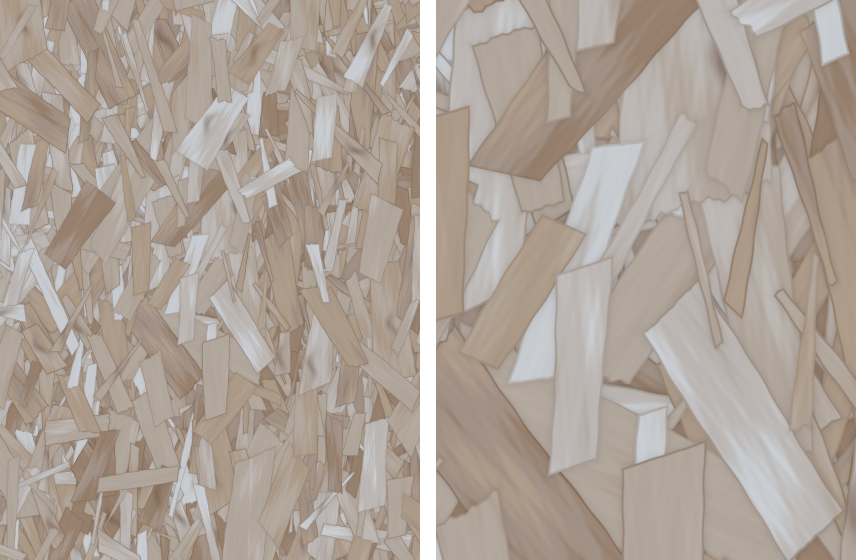
Left: the whole. Right: its middle third, enlarged.
A Shadertoy shader for this texture:

```glsl
// Oriented strand board: pale wood flakes pressed flat in many overlapping layers.
// Each layer scatters one straight, tapered flake per grid cell; every flake gets
// its own tone, fine layered-sine grain, occasional stain and a thin brown rim.

const int   LAYERS      = 14;
const float CELL_MIN    = 0.060;   // grid size of the layers, in canvas heights
const float CELL_MAX    = 0.138;
const float ANGLE_RANGE = 0.80;    // spread around vertical, in radians
const float STRAY_SHARE = 0.13;    // flakes lying in any direction
const float RIM_WIDTH   = 0.0009;
const float RIM_DEPTH   = 0.36;
const float SHADOW_SIZE = 0.0016;
const float SHADOW_DEPTH = 0.07;
const float GRAIN_DEPTH = 0.011;
const float STAIN_SHARE = 0.13;

const vec3 UMBER  = vec3(0.595, 0.505, 0.43);
const vec3 TAUPE  = vec3(0.63, 0.565, 0.52);
const vec3 TAN    = vec3(0.675, 0.605, 0.535);
const vec3 BEIGE  = vec3(0.695, 0.652, 0.612);
const vec3 PALE   = vec3(0.735, 0.715, 0.702);
const vec3 SILVER = vec3(0.78, 0.795, 0.812);
const vec3 RIM    = vec3(0.44, 0.33, 0.25);
const vec3 STAIN  = vec3(0.40, 0.30, 0.24);

vec3 hash3(vec3 p) {
    p = fract(p * vec3(0.1031, 0.1030, 0.0973));
    p += dot(p, p.yxz + 33.33);
    return fract((p.xxy + p.yxx) * p.zyx);
}

// Wood tones from dark to light, spaced by their share of the board
vec3 woodTone(float t) {
    vec3 c = mix(UMBER, TAUPE, smoothstep(0.03, 0.11, t));
    c = mix(c, TAN,    smoothstep(0.13, 0.23, t));
    c = mix(c, BEIGE,  smoothstep(0.34, 0.48, t));
    c = mix(c, PALE,   smoothstep(0.66, 0.80, t));
    return mix(c, SILVER, smoothstep(0.84, 0.96, t));
}

// Nearly straight fibres running along y, broken up along their length
float grain(vec2 q, float seed) {
    float sum = 0.0, amp = 0.5, freq = 210.0;
    q.x += 0.03 * (seed - 0.5) * q.y + 0.001 * sin(q.y * 21.0 + seed * 9.0);
    for (int i = 0; i < 4; i++) {
        float phase = seed * 40.0 + float(i) * 2.1;
        sum += amp * sin(q.x * freq + phase) * sin(q.y * freq * 0.13 + phase * 1.7 + q.x * 90.0);
        freq *= 1.75;
        amp *= 0.88;
    }
    return sum;
}

// Signed distance to a slanted, tapered flake; narrow ones run to a point
float flake(vec2 q, vec2 halfSize, vec3 h) {
    float taper = mix(1.5, 0.45, smoothstep(0.1, 0.25, halfSize.x / halfSize.y));
    float side = halfSize.x * (1.0 + (h.x - 0.5) * taper * q.y / halfSize.y);
    side += 0.0007 * sin(q.y * 47.0 + h.y * 30.0) + 0.0003 * sin(q.y * 210.0 + h.z * 50.0);
    float ragged = sin(q.x * 130.0 + h.x * 40.0) + 0.6 * sin(q.x * 430.0 + h.z * 60.0)
                 + 0.4 * sin(q.x * 900.0 + h.y * 60.0);
    float end = abs(q.y + (h.z - 0.5) * 1.3 * q.x) - halfSize.y
              + 0.0022 * ragged * h.y * h.y;
    return max(abs(q.x) - side, end * 0.85);
}

// Surface colour inside one flake
vec3 flakeColour(vec2 q, vec2 halfSize, float tone, vec3 h) {
    float fibres = grain(q, h.x);
    float mottle = sin(q.x * 70.0 + h.y * 20.0 + 1.5 * sin(q.y * 19.0 + h.z * 30.0))
                 * sin(q.y * 27.0 + h.x * 17.0 + q.x * 25.0);
    vec3 c = woodTone(tone + 0.10 * mottle + 0.05 * fibres);
    c += fibres * GRAIN_DEPTH + 0.007 * mottle;

    // Soft knot or smear, stretched along the fibres
    vec2 s = (q - (h.yz - 0.5) * halfSize) / vec2(0.007, 0.021);
    s.x += 0.7 * sin(s.y * 2.3 + h.x * 9.0);
    float smear = exp(-dot(s, s)) * (0.75 + 0.3 * fibres);
    return mix(c, STAIN, step(h.x, STAIN_SHARE) * 0.6 * smear);
}

void mainImage(out vec4 fragColor, in vec2 fragCoord) {
    vec2 p = fragCoord / iResolution.y;
    float soft = 0.5 / iResolution.y + 0.0002;
    float light = 0.26 * (0.375 - p.x) + 0.12 * (p.y - 0.5);
    vec3 col = TAUPE;

    for (int k = 0; k < LAYERS; k++) {
        float layer = float(k);
        float height = layer / float(LAYERS - 1);
        float cell = mix(CELL_MIN, CELL_MAX, fract(layer * 0.618 + 0.3));
        vec2 g = p / cell + layer * vec2(17.37, 9.73) + 40.0;
        vec2 id = floor(g);

        for (int n = 0; n < 9; n++) {
            vec2 c = id + vec2(n % 3, n / 3) - 1.0;
            vec3 place = hash3(vec3(c, layer * 7.0 + 1.0));
            if (place.z > mix(0.95, 0.42, height)) continue;
            vec3 look = hash3(vec3(c, layer * 7.0 + 3.0));
            vec3 form = hash3(vec3(c, layer * 7.0 + 5.0));
            vec3 turn = hash3(vec3(c, layer * 7.0 + 6.0));

            // Local frame: y runs along the flake
            float angle = (turn.x + turn.y - 1.0) * ANGLE_RANGE;
            if (turn.z < STRAY_SHARE) angle = (turn.x - 0.5) * 3.14;
            vec2 q = (g - c - 0.1 - 0.8 * place.xy) * cell;
            float ca = cos(angle), sa = sin(angle);
            q = vec2(ca * q.x + sa * q.y, ca * q.y - sa * q.x);

            float len = cell * mix(0.5, 0.93, look.x);
            vec2 halfSize = vec2(len * mix(0.06, 0.40, pow(look.y, 1.2)), len);
            float d = flake(q, halfSize, form);
            if (d > 4.0 * SHADOW_SIZE) continue;

            col *= 1.0 - SHADOW_DEPTH * exp(-max(d, 0.0) / SHADOW_SIZE);
            if (d < soft) {
                // Wide flakes lean to tan, thin slivers to silver
                float tone = look.z + light + 0.16 * (0.5 - look.y);
                vec3 wood = flakeColour(q, halfSize, tone, form);
                float rim = 1.0 - smoothstep(0.0, RIM_WIDTH + soft, abs(d + 0.5 * RIM_WIDTH));
                wood = mix(wood, RIM, rim * RIM_DEPTH * (0.4 + 0.9 * turn.y));
                col = mix(col, wood, smoothstep(soft, -soft, d));
            }
        }
    }
    fragColor = vec4(clamp(col, 0.0, 1.0), 1.0);
}
```
